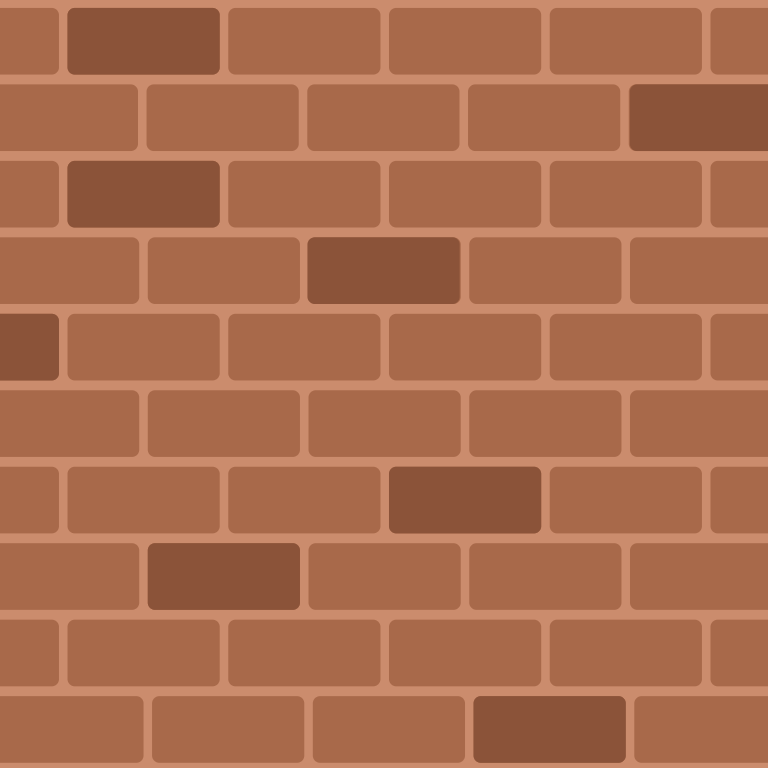
A WebGL 2 fragment shader for this pattern:

```glsl
#version 300 es
precision highp float;

uniform vec2 u_resolution;
out vec4 outColor;

const vec3 MORTAR = vec3(0.797, 0.549, 0.426);
const vec3 BRICK = vec3(0.659, 0.412, 0.290);
const vec3 DARK_BRICK = vec3(0.545, 0.325, 0.222);

const int ROWS = 10;
const vec2 PITCH = vec2(0.2093, 0.09957);
const vec2 BRICK_SIZE = vec2(0.1982, 0.0868);
const float CORNER_RADIUS = 0.0095;
const float TOP_ROW_CENTER = 0.0537;   // measured down from the top edge
const float EVEN_ROW_START = 0.1870;   // center of column 0
const float ODD_ROW_START = 0.2915;

// Per-row variation, top to bottom
const int NONE = 99;
const int DARK_COLUMN[ROWS] = int[ROWS](0, 3, 0, 1, -1, NONE, 2, 0, NONE, 2);
const float ROW_SHIFT[ROWS] = float[ROWS](0.0, -0.0016, 0.0, 0.0, 0.0, 0.0, 0.0, 0.0, 0.0, 0.0056);
const float DARK_SHIFT[ROWS] = float[ROWS](0.0, 0.0014, 0.0, -0.0014, 0.0, 0.0, 0.0, 0.0, 0.0, 0.0);

float roundedBox(vec2 p, vec2 halfSize, float radius) {
    vec2 q = abs(p) - halfSize + radius;
    return length(max(q, 0.0)) + min(max(q.x, q.y), 0.0) - radius;
}

// Antialiased coverage of one brick centered on the origin
float brickMask(vec2 p) {
    float d = roundedBox(p, 0.5 * BRICK_SIZE, CORNER_RADIUS);
    return clamp(0.5 - d * u_resolution.y, 0.0, 1.0);
}

void main() {
    vec2 uv = gl_FragCoord.xy / u_resolution.y;

    // Row, counted from the top
    float depth = 1.0 - uv.y - TOP_ROW_CENTER;
    int row = clamp(int(floor(depth / PITCH.y + 0.5)), 0, ROWS - 1);

    // Column, with alternate rows staggered
    float start = (row % 2 == 0 ? EVEN_ROW_START : ODD_ROW_START) + ROW_SHIFT[row];
    float along = uv.x - start;
    float column = floor(along / PITCH.x + 0.5);
    vec2 p = vec2(along - column * PITCH.x, depth - float(row) * PITCH.y);

    vec3 color = mix(MORTAR, BRICK, brickMask(p));

    // Dark bricks lie over the plain ones, some slightly offset
    if (int(column) == DARK_COLUMN[row]) {
        color = mix(color, DARK_BRICK, brickMask(p - vec2(DARK_SHIFT[row], 0.0)));
    }

    outColor = vec4(color, 1.0);
}
```
